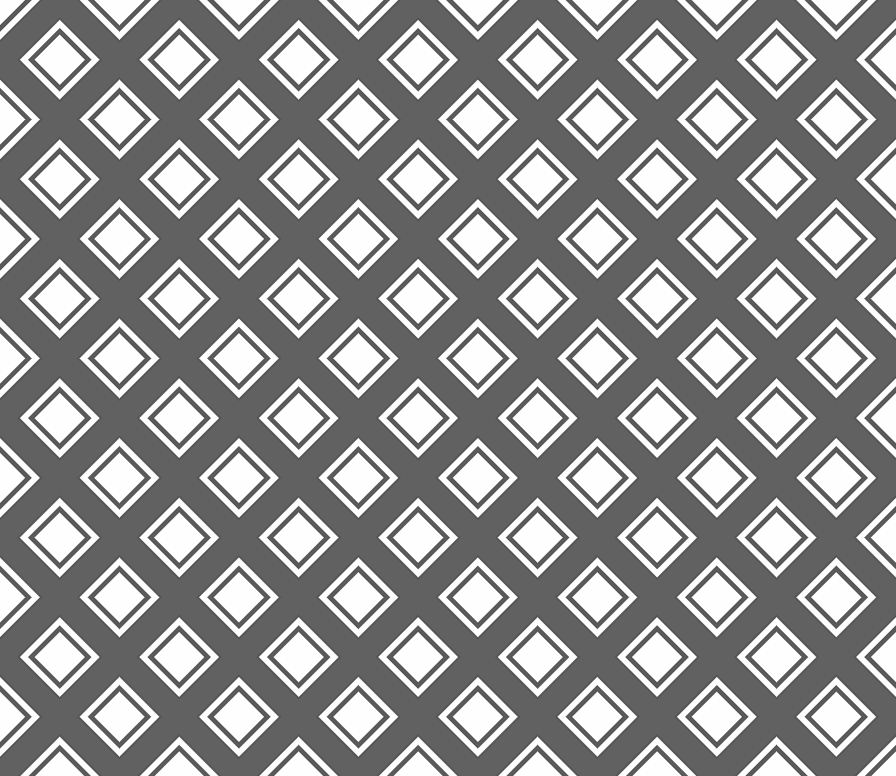
Reproduce this pattern procedurally as a WebGL 1 fragment shader.

```glsl
precision highp float;

uniform vec2 u_resolution;

// Lengths are in tiles; one tile holds two diamonds, corner and centre.
const float TILES_ACROSS = 7.5;
const float FRAME_RADIUS = 0.334;
const float GAP_RADIUS = 0.266;
const float CORE_RADIUS = 0.211;
const float RIM_WIDTH = 0.020;

const vec3 GROUND = vec3(0.38);
const vec3 RIM = vec3(0.335);
const vec3 WHITE = vec3(0.995);

const float SQRT2 = 1.41421356;

// Taxicab distance to the nearest diamond centre on the staggered lattice.
float diamondRadius(vec2 p) {
  vec2 q = abs(fract(p + 0.5) - 0.5);
  float d = q.x + q.y;
  return min(d, 1.0 - d);
}

// Antialiased coverage of a diamond; dividing by sqrt(2) gives true distance.
float coverage(float d, float radius, float pixel) {
  return clamp((radius - d) / (SQRT2 * pixel) + 0.5, 0.0, 1.0);
}

void main() {
  // Tiles are square and anchored at the top left corner.
  float pixel = TILES_ACROSS / u_resolution.x;
  vec2 p = vec2(gl_FragCoord.x, u_resolution.y - gl_FragCoord.y) * pixel;
  float d = diamondRadius(p);

  // White frame, ground-coloured gap, white core.
  float white = coverage(d, FRAME_RADIUS, pixel)
              - coverage(d, GAP_RADIUS, pixel)
              + coverage(d, CORE_RADIUS, pixel);

  // Slightly darker ground hugging each outline.
  float edge = min(abs(d - FRAME_RADIUS),
                   min(abs(d - GAP_RADIUS), abs(d - CORE_RADIUS))) / SQRT2;
  float rim = 1.0 - smoothstep(0.6 * RIM_WIDTH, RIM_WIDTH, edge);

  vec3 color = mix(mix(GROUND, RIM, rim), WHITE, white);
  gl_FragColor = vec4(color, 1.0);
}
```
